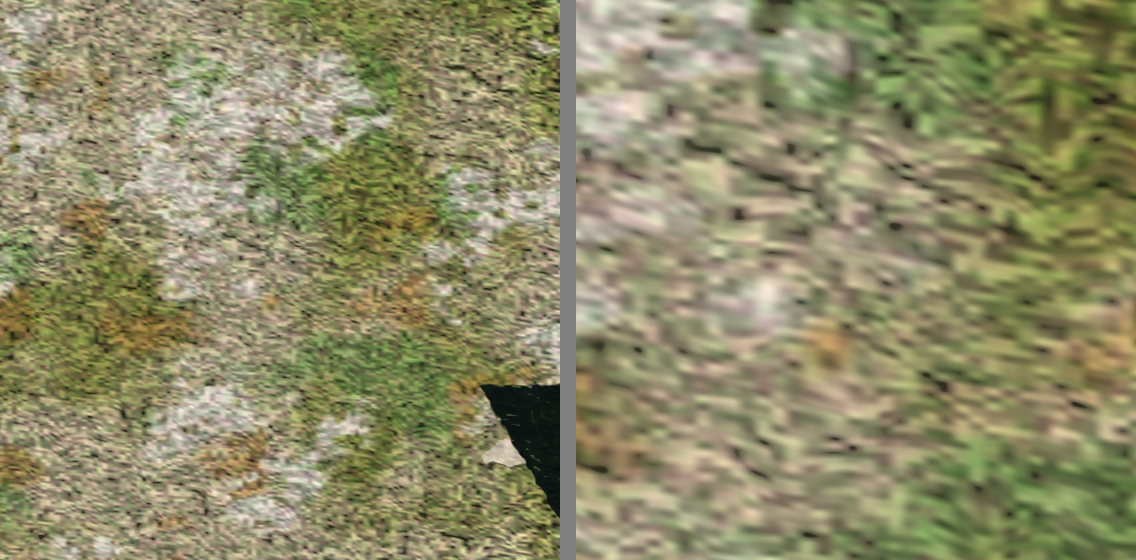
Left, the full canvas; right, a detail of the centre.
This texture is drawn by a WebGL 2 fragment shader. Its source:

```glsl
#version 300 es
precision highp float;

uniform vec2 u_resolution;
out vec4 fragColor;

const vec3 GRASS = vec3(0.45, 0.46, 0.24);
const vec3 STRAW = vec3(0.61, 0.575, 0.465);
const vec3 FRESH_GREEN = vec3(0.33, 0.46, 0.23);
const vec3 RUST = vec3(0.53, 0.40, 0.18);
const vec3 CHALK = vec3(0.77, 0.75, 0.71);
const vec3 STONE = vec3(0.79, 0.74, 0.66);
const vec3 GAP = vec3(0.13, 0.13, 0.08);
const vec3 SHADOW = vec3(0.05, 0.085, 0.07);

const vec2 BLADE_FREQ = vec2(105.0, 215.0);
const float BLADE_SLOPE = 0.16;
const float BLADE_CONTRAST = 0.50;
const float TUFT_CONTRAST = 0.30;
const float TINT_AMOUNT = 0.10;
const float STONE_CELLS = 4.0;
const float STONE_CHANCE = 0.24;
const vec2 STONE_RADIUS = vec2(0.046, 0.026);
const vec2 SHADOW_CORNER = vec2(0.855, 0.312);
const vec2 SHADOW_NORMAL = vec2(0.858, 0.514);

float hash(vec2 p) {
    vec3 q = fract(vec3(p.xyx) * 0.1031);
    q += dot(q, q.yzx + 33.33);
    return fract((q.x + q.y) * q.z);
}

float noise(vec2 p) {
    vec2 i = floor(p), f = fract(p);
    f = f * f * (3.0 - 2.0 * f);
    return mix(mix(hash(i), hash(i + vec2(1, 0)), f.x),
               mix(hash(i + vec2(0, 1)), hash(i + vec2(1, 1)), f.x), f.y);
}

float fbm(vec2 p) {
    float sum = 0.0, amp = 0.5;
    for (int i = 0; i < 4; i++) {
        sum += amp * noise(p);
        p = mat2(1.6, 1.2, -1.2, 1.6) * p + 17.3;
        amp *= 0.5;
    }
    return sum / 0.9375;
}

// Nearest scattered stone: signed distance in canvas units
float stoneDistance(vec2 p) {
    float nearest = 1.0;
    vec2 cell = floor(p * STONE_CELLS);
    float ragged = fbm(p * 38.0) - 0.5;
    for (int y = -1; y <= 1; y++) {
        for (int x = -1; x <= 1; x++) {
            vec2 id = cell + vec2(x, y) + 40.0;
            if (hash(id) > STONE_CHANCE) continue;
            vec2 jitter = 0.2 + 0.6 * vec2(hash(id + 11.7), hash(id + 29.1));
            vec2 d = p - (id - 40.0 + jitter) / STONE_CELLS;
            d.y += d.x * 0.35 * (hash(id + 5.3) - 0.5);
            vec2 radius = STONE_RADIUS * mix(0.65, 1.1, hash(id + 3.9));
            float dist = (length(d / radius) - 1.0 + ragged * 1.3) * radius.y;
            nearest = min(nearest, dist);
        }
    }
    return nearest;
}

void main() {
    vec2 p = gl_FragCoord.xy / u_resolution.y;
    float px = 1.0 / u_resolution.y;

    // Broad ground cover, greener toward the right corners
    float corner = smoothstep(0.62, 1.0, p.x) * smoothstep(0.1, 0.45, abs(p.y - 0.5));
    float dryness = smoothstep(0.28, 0.62, fbm(p * 4.5 + 3.1) - 0.14 * corner);
    vec3 color = mix(GRASS, STRAW, dryness);
    color = mix(color, FRESH_GREEN, 0.6 * smoothstep(0.57, 0.74, fbm(p * 6.0 + 61.0)));
    color = mix(color, RUST, 0.6 * smoothstep(0.64, 0.76, fbm(p * 7.0 + 83.0)));

    // Bare chalky patches, broken up by tufts
    float chalk = smoothstep(0.55, 0.70, fbm(p * vec2(6.0, 7.5) + 27.0) - 0.1 * corner);
    chalk *= smoothstep(0.2, 0.6, noise(p * vec2(38.0, 60.0) + 7.0));
    color = mix(color, CHALK, 0.85 * chalk);

    // Fine, nearly level blades with wandering direction
    vec2 q = vec2(p.x, p.y + BLADE_SLOPE * p.x);
    q += 0.010 * (vec2(noise(p * 26.0), noise(p * 26.0 + 50.0)) - 0.5);
    float blade = noise(q * BLADE_FREQ) - 0.5;
    float tuft = noise(q * BLADE_FREQ * 0.47 + 90.0) - 0.5;
    float roughness = 0.75 + 0.45 * fbm(p * 5.0 + 140.0) + 0.4 * corner;
    float light = (BLADE_CONTRAST * blade + TUFT_CONTRAST * tuft) * roughness;
    color *= 1.0 + light * mix(1.45, 0.9, chalk);
    float tint = noise(q * BLADE_FREQ * 0.7 + 210.0) - 0.5;
    color += TINT_AMOUNT * tint * vec3(1.0, -0.25, 0.6);

    // Dark gaps between blades
    float gap = smoothstep(0.30, 0.52, -blade - 0.55 * tuft + 0.10 * corner - 0.12);
    color = mix(color, GAP, 0.75 * gap * (1.0 - chalk));

    // Stones with a dark lower-right rim
    float stone = stoneDistance(p);
    float rim = stoneDistance(p + vec2(-0.007, 0.005));
    color = mix(color, GAP, 0.5 * (1.0 - smoothstep(-0.003, 0.004, rim)));
    vec3 stoneColor = STONE * (1.0 + 0.3 * light + 0.35 * (fbm(p * 45.0) - 0.5));
    color = mix(color, stoneColor, 1.0 - smoothstep(-px, 2.0 * px, stone));

    // Cast shadow with a ragged edge and a few lit tips
    float edge = max(p.y - SHADOW_CORNER.y, -dot(p - SHADOW_CORNER, SHADOW_NORMAL));
    edge += 0.008 * (noise(p * 95.0) - 0.5);
    float shade = 1.0 - smoothstep(-1.5 * px, 1.5 * px, edge);
    float tips = smoothstep(0.36, 0.48, blade + 0.3 * tuft) * smoothstep(-0.07, 0.0, edge);
    vec3 shaded = mix(SHADOW * (1.0 + 0.8 * light), GRASS, 0.6 * tips);
    color = mix(color, shaded, shade);

    fragColor = vec4(clamp(color, 0.0, 1.0), 1.0);
}
```
